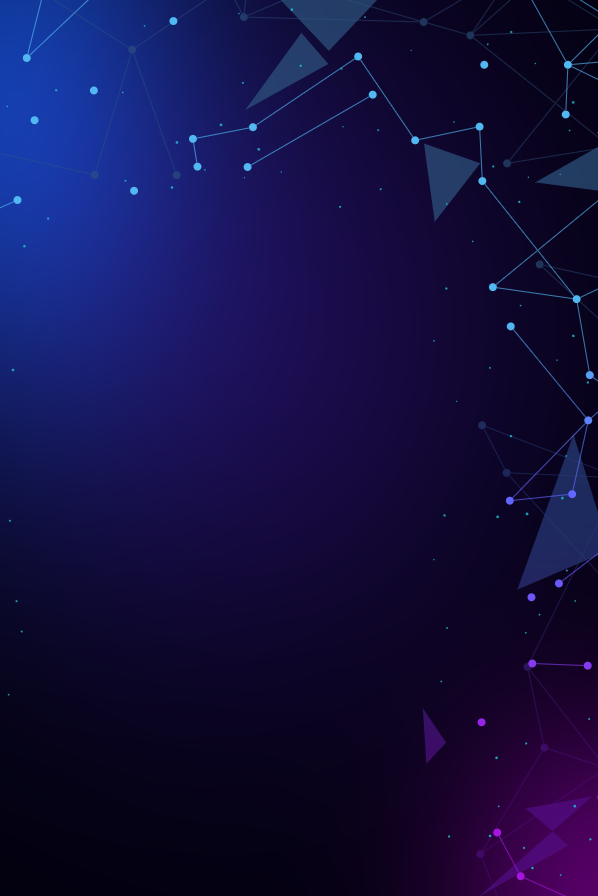
A WebGL 2 fragment shader for this background:

```glsl
#version 300 es
precision highp float;

uniform vec2 u_resolution;
out vec4 fragColor;

// Hash without sine
vec2 hash2(vec2 cell, float seed) {
    vec3 q = fract(vec3(cell.xyx + seed) * vec3(0.1031, 0.1030, 0.0973));
    q += dot(q, q.yzx + 33.33);
    return fract((q.xx + q.yz) * q.zy);
}

// Soft elliptical light, one at its centre
float glow(vec2 p, vec2 centre, vec2 radius) {
    vec2 d = (p - centre) / radius;
    return exp(-dot(d, d));
}

float coverage(float dist, float pixel) {
    return clamp(0.5 - dist / pixel, 0.0, 1.0);
}

float segmentDistance(vec2 p, vec2 a, vec2 b) {
    vec2 ab = b - a;
    float t = clamp(dot(p - a, ab) / dot(ab, ab), 0.0, 1.0);
    return length(p - a - ab * t);
}

// Signed distance to the line a-b
float edgeDistance(vec2 p, vec2 a, vec2 b) {
    vec2 ab = normalize(b - a);
    return dot(p - a, vec2(ab.y, -ab.x));
}

float triangle(vec2 p, vec2 a, vec2 b, vec2 c, float pixel) {
    float side = edgeDistance(c, a, b) < 0.0 ? 1.0 : -1.0;
    float d = max(edgeDistance(p, a, b), 0.0 * side);
    d = max(side * edgeDistance(p, a, b), side * edgeDistance(p, b, c));
    return coverage(max(d, side * edgeDistance(p, c, a)), pixel);
}

// Distance to the empty area, which leaves a frame on the top and right
float clearArea(vec2 p) {
    const float corner = 0.2;
    vec2 q = abs(p - vec2(0.38, 1.02)) - vec2(0.38, 0.7) + corner;
    return length(max(q, 0.0)) + min(max(q.x, q.y), 0.0) - corner;
}

vec2 nodePosition(vec2 cell, float size, float seed) {
    return (cell + 0.12 + 0.76 * hash2(cell, seed)) * size;
}

float nodeActive(vec2 cell, vec2 node, float seed) {
    return step(0.0, clearArea(node)) * step(hash2(cell, seed + 7.0).x, 0.88);
}

// Jittered nodes joined to their neighbours: x = lines, y = dots
vec2 network(vec2 p, float size, float seed, float density, float pixel) {
    vec2 home = floor(p / size);
    vec2 ink = vec2(0.0);
    for (int j = -1; j <= 1; j++)
    for (int i = -1; i <= 1; i++) {
        vec2 cell = home + vec2(i, j);
        vec2 a = nodePosition(cell, size, seed);
        float live = nodeActive(cell, a, seed);
        ink.y = max(ink.y, live * coverage(length(p - a) - 0.0066, pixel));
        for (int k = 0; k < 4; k++) {
            vec2 other = cell + (k == 0 ? vec2(1, 0) : vec2(k - 2, 1));
            vec2 b = nodePosition(other, size, seed);
            float linked = live * nodeActive(other, b, seed);
            linked *= step(hash2(cell, seed + 13.0 + float(k)).y, density);
            ink.x = max(ink.x, linked * coverage(segmentDistance(p, a, b) - 0.0009, pixel));
        }
    }
    return ink;
}

// Tiny scattered sparks
float sparks(vec2 p, float size, float pixel) {
    vec2 cell = floor(p / size);
    vec2 centre = nodePosition(cell, size, 41.0);
    vec2 pick = hash2(cell, 59.0);
    float live = step(-0.04, clearArea(centre)) * step(pick.x, 0.5);
    return live * coverage(length(p - centre) - mix(0.001, 0.0023, pick.y), pixel);
}

// Cyan at the top, violet in the middle, magenta at the bottom
vec3 heightTint(float y, vec3 high, vec3 middle, vec3 low) {
    vec3 tint = mix(high, middle, smoothstep(0.5, 0.85, y));
    return mix(tint, low, smoothstep(0.85, 1.35, y));
}

vec3 background(vec2 p) {
    vec3 col = vec3(0.004, 0.0, 0.045);
    col += vec3(0.105, 0.042, 0.25) * glow(p, vec2(0.42, 0.55), vec2(0.5, 0.62));
    col += vec3(0.04, 0.23, 0.55) * glow(p, vec2(0.0, 0.15), vec2(0.33, 0.55));
    return col + vec3(0.33, 0.0, 0.35) * glow(p, vec2(1.02, 1.5), vec2(0.26, 0.3));
}

// Large translucent facets
float facets(vec2 p, float px) {
    float f = triangle(p, vec2(0.41, 0.184), vec2(0.504, 0.055), vec2(0.549, 0.107), px);
    f = max(f, triangle(p, vec2(0.46, -0.01), vec2(0.64, -0.01), vec2(0.55, 0.085), px));
    f = max(f, triangle(p, vec2(0.709, 0.24), vec2(0.803, 0.273), vec2(0.727, 0.371), px));
    f = max(f, triangle(p, vec2(0.895, 0.305), vec2(1.01, 0.24), vec2(1.01, 0.32), px));
    f = max(f, triangle(p, vec2(0.959, 0.727), vec2(0.865, 0.986), vec2(1.02, 0.92), px));
    f = max(f, triangle(p, vec2(0.707, 1.184), vec2(0.746, 1.242), vec2(0.713, 1.277), px));
    f = max(f, triangle(p, vec2(0.879, 1.352), vec2(0.99, 1.332), vec2(0.924, 1.39), px));
    return max(f, triangle(p, vec2(0.924, 1.39), vec2(0.8, 1.5), vec2(0.95, 1.414), px));
}

void main() {
    // Canvas widths, measured down from the top edge
    vec2 p = vec2(gl_FragCoord.x, u_resolution.y - gl_FragCoord.y) / u_resolution.x;
    float pixel = 1.0 / u_resolution.x;
    vec3 bright = heightTint(p.y, vec3(0.32, 0.72, 0.95), vec3(0.38, 0.4, 1.0), vec3(0.65, 0.08, 0.88));
    vec3 dim = heightTint(p.y, vec3(0.18, 0.33, 0.5), vec3(0.15, 0.23, 0.48), vec3(0.32, 0.05, 0.52));

    vec3 col = mix(background(p), dim, 0.7 * facets(p, pixel));
    vec2 far = network(p, 0.19, 23.0, 0.6, pixel);
    col = mix(col, dim, max(0.45 * far.x, 0.6 * far.y));
    vec2 near = network(p, 0.13, 3.0, 0.4, pixel);
    col = mix(col, bright, max(0.65 * near.x, near.y));
    col = mix(col, vec3(0.12, 0.75, 0.82), 0.8 * sparks(p, 0.065, pixel));
    fragColor = vec4(col, 1.0);
}
```
